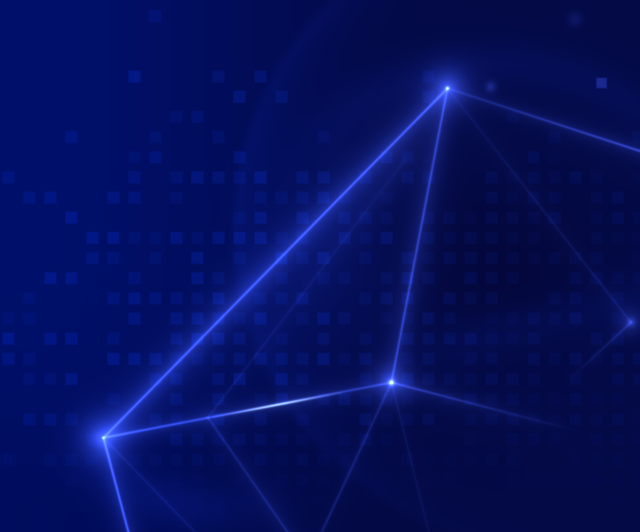
This background is drawn by a Shadertoy shader. Its source:

```glsl
// Glowing blue wireframe of light beams over a dark field of faint square tiles.
#define BEAM_COLOR vec3(0.27, 0.35, 0.80)
#define HOT_COLOR vec3(0.45, 0.50, 0.35)
#define HAZE_COLOR vec3(0.03, 0.07, 0.24)
#define TILE_COLOR vec3(0.008, 0.035, 0.13)
#define TILE_PITCH vec2(0.0394, 0.0379)
#define TILE_ORIGIN vec2(0.0156, 0.856)
#define TILE_HALF 0.0112
#define CORE_WIDTH 0.0026
#define RING_CENTER vec2(1.04, 0.57)
#define RING_RADIUS 0.60

float hash(vec2 cell) {
    vec3 q = fract(vec3(cell.xyx) * 0.1031);
    q += dot(q, q.yzx + 33.33);
    return fract((q.x + q.y) * q.z);
}

// Soft round spot, 1 at its centre
float spot(vec2 p, vec2 center, vec2 size) {
    vec2 q = (p - center) / size;
    return exp(-dot(q, q));
}

// Segment from a to b: power = core at a, core at b, halo at a, halo at b
float beam(vec2 p, vec2 a, vec2 b, vec4 power, float haloWidth) {
    vec2 ab = b - a;
    float t = clamp(dot(p - a, ab) / dot(ab, ab), 0.0, 1.0);
    float d = length(p - a - ab * t);
    float core = exp(-d * d / (CORE_WIDTH * CORE_WIDTH));
    float halo = exp(-d / haloWidth);
    return core * mix(power.x, power.y, t) + halo * mix(power.z, power.w, t);
}

// Randomly lit squares on a regular grid, denser toward the middle rows
float tiles(vec2 p) {
    vec2 g = (p - TILE_ORIGIN) / TILE_PITCH + 0.5;
    vec2 cell = floor(g);
    vec2 q = abs(fract(g) - 0.5) * TILE_PITCH - TILE_HALF;
    float square = 1.0 - smoothstep(-0.002, 0.002, max(q.x, q.y));
    vec2 center = cell * TILE_PITCH + TILE_ORIGIN;
    float density = 0.72 * smoothstep(0.92, 0.55, center.y) * smoothstep(-0.15, 0.35, center.x);
    float lit = step(hash(cell + 57.0), density);
    float level = 0.35 + 0.65 * hash(cell + 113.0);
    float fade = smoothstep(0.02, 0.30, center.y) * mix(1.0, 0.5, smoothstep(0.5, 1.0, center.x));
    return square * lit * level * fade;
}

// Blue field, darker on the right and inside the frame
vec3 backdrop(vec2 p) {
    vec3 color = mix(vec3(0.0, 0.060, 0.415), vec3(0.012, 0.038, 0.275),
                     smoothstep(0.05, 0.85, p.x));
    color -= vec3(0.0, 0.012, 0.055) * spot(p, vec2(0.20, 0.0), vec2(0.50, 0.30));
    color -= vec3(0.0, 0.010, 0.040) * spot(p, vec2(0.95, 0.50), vec2(0.20, 0.16));
    return color;
}

// Wide faint arcs and patches of haze
float haze(vec2 p) {
    float r = length(p - RING_CENTER) - RING_RADIUS;
    float ring = smoothstep(-0.012, 0.018, -r + 0.004) * exp(-max(-r, 0.0) / 0.045);
    float sum = 0.27 * ring * smoothstep(1.15, 0.50, p.x);
    float arc = (length(p - vec2(0.93, 0.45)) - 0.43) / 0.045;
    sum += 0.25 * exp(-arc * arc) * smoothstep(0.62, 0.85, p.y);
    float sweep = (p.y - 0.34 - 0.24 * (p.x - 0.80)) / 0.045;
    sum += 0.22 * exp(-sweep * sweep) * smoothstep(0.72, 0.90, p.x);
    float curl = (p.y - 0.04 - 0.9 * (p.x - 0.45) * (p.x - 0.45)) / 0.05;
    sum += 0.35 * exp(-curl * curl) * spot(p, vec2(0.34, 0.06), vec2(0.16, 0.14));
    return sum + 0.25 * spot(p, vec2(0.62, 0.52), vec2(0.14, 0.20));
}

// Edges of the wireframe
float wireframe(vec2 p) {
    vec2 apex = vec2(0.839, 0.834), left = vec2(0.194, 0.177);
    vec2 hub = vec2(0.734, 0.281), star = vec2(1.183, 0.394);
    vec2 bend = vec2(0.390, 0.215);
    float sum = beam(p, left, apex, vec4(0.50, 0.48, 0.46, 0.42), 0.021);
    sum += beam(p, apex, hub, vec4(0.36, 0.34, 0.26, 0.26), 0.017);
    sum += beam(p, left, hub, vec4(0.52, 0.30, 0.28, 0.20), 0.013);
    sum += beam(p, left, vec2(0.246, -0.02), vec4(0.60, 0.60, 0.32, 0.26), 0.016);
    sum += beam(p, apex, vec2(1.24, 0.703), vec4(0.12, 0.46, 0.10, 0.24), 0.014);
    sum += beam(p, hub, vec2(1.09, 0.188), vec4(0.34, 0.0, 0.24, 0.0), 0.015);
    sum += beam(p, apex, star, vec4(0.05, 0.11, 0.05, 0.04), 0.018);
    sum += beam(p, star, vec2(1.06, 0.28), vec4(0.18, 0.0, 0.10, 0.0), 0.012);
    sum += beam(p, vec2(0.76, 0.70), bend, vec4(0.03, 0.10, 0.10, 0.03), 0.024);
    sum += beam(p, bend, vec2(0.553, -0.02), vec4(0.16, 0.15, 0.08, 0.13), 0.015);
    sum += beam(p, hub, vec2(0.594, -0.02), vec4(0.16, 0.18, 0.07, 0.04), 0.009);
    sum += beam(p, hub, vec2(0.809, -0.02), vec4(0.08, 0.06, 0.04, 0.01), 0.008);
    sum += beam(p, left, vec2(0.385, -0.02), vec4(0.09, 0.09, 0.05, 0.02), 0.012);
    // Glow around the joints
    sum += 0.24 * spot(p, left, vec2(0.050)) + 0.20 * spot(p, apex, vec2(0.040));
    sum += 0.22 * spot(p, hub, vec2(0.038)) + 0.45 * spot(p, hub, vec2(0.007));
    sum += 0.30 * spot(p, star, vec2(0.008)) + 0.16 * spot(p, star, vec2(0.026));
    return sum;
}

// Loose sparks near the upper right
float sparks(vec2 p) {
    vec2 q = abs(p - vec2(1.128, 0.844));
    float chip = 1.0 - smoothstep(0.007, 0.012, max(q.x, q.y));
    return 0.30 * chip + 0.28 * spot(p, vec2(0.920, 0.837), vec2(0.010))
         + 0.14 * spot(p, vec2(1.078, 0.964), vec2(0.014));
}

void mainImage(out vec4 fragColor, in vec2 fragCoord) {
    // Keep the 6:5 layout filling the whole canvas
    vec2 p = fragCoord / iResolution.xy * vec2(1.2, 1.0);
    vec3 color = backdrop(p) + TILE_COLOR * tiles(p) + HAZE_COLOR * haze(p);
    color += BEAM_COLOR * (wireframe(p) + sparks(p));

    // White-hot streak on the lower edge, and bright joint cores
    float streak = beam(p, vec2(0.40, 0.216), vec2(0.64, 0.262), vec4(1.0, 1.0, 0.15, 0.15), 0.006);
    color += HOT_COLOR * streak * spot(p, vec2(0.52, 0.239), vec2(0.075));
    color += HOT_COLOR * (0.8 * spot(p, vec2(0.839, 0.834), vec2(0.004))
                        + 0.8 * spot(p, vec2(0.734, 0.281), vec2(0.005)));
    fragColor = vec4(clamp(color, 0.0, 1.0), 1.0);
}
```
